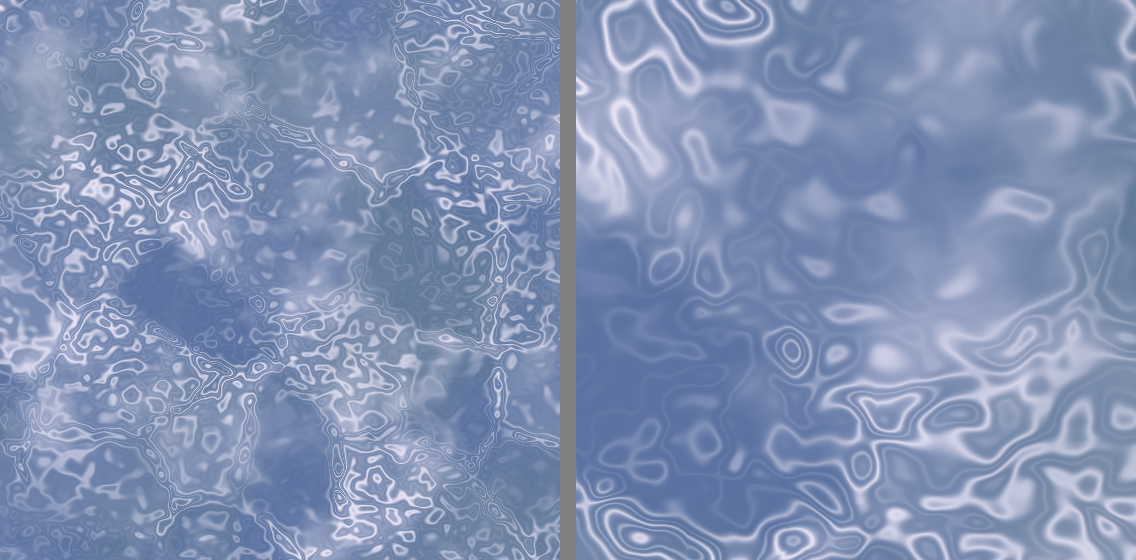
Left: the whole. Right: its middle third, enlarged.
Reproduce this texture procedurally as a three.js fragment shader.

```glsl
// Rippled blue ice: a warped cell pattern sets the cracks and the tone of each
// slab, while folded gradient noise draws the bright caustic blobs and rims.
// Close to the cracks the fold runs faster, which gives bundles of thin lines.
varying vec2 vUv;

vec2 hash2(vec2 p) {
  vec3 q = fract(p.xyx * vec3(0.1031, 0.1030, 0.0973));
  q += dot(q, q.yzx + 33.33);
  return fract((q.xx + q.yz) * q.zy);
}

float corner(vec2 cell, vec2 offset) {
  return dot(hash2(cell) * 2.0 - 1.0, offset);
}

// Gradient noise, roughly -0.8 to 0.8
float noise(vec2 p) {
  vec2 i = floor(p), f = fract(p);
  vec2 u = f * f * f * (f * (f * 6.0 - 15.0) + 10.0);
  vec2 x = vec2(1.0, 0.0), y = vec2(0.0, 1.0);
  float low = mix(corner(i, f), corner(i + x, f - x), u.x);
  float high = mix(corner(i + y, f - y), corner(i + 1.0, f - 1.0), u.x);
  return 1.6 * mix(low, high, u.y);
}

float fbm(vec2 p) {
  float sum = 0.0, amp = 1.0;
  for (int i = 0; i < 4; i++) {
    sum += amp * noise(p);
    p = mat2(0.8, 0.6, -0.6, 0.8) * p * 2.03 + 17.3;
    amp *= 0.5;
  }
  return sum;
}

// x: distance to the nearest cell border, yz: random pair of the cell
vec3 slabs(vec2 p) {
  vec2 i = floor(p), f = fract(p), nearest = vec2(0.0), home = vec2(0.0);
  float best = 9.0, border = 9.0;
  for (int y = -1; y <= 1; y++)
    for (int x = -1; x <= 1; x++) {
      vec2 g = vec2(float(x), float(y));
      vec2 r = g + hash2(i + g) - f;
      if (dot(r, r) < best) { best = dot(r, r); nearest = r; home = g; }
    }
  for (int y = -2; y <= 2; y++)
    for (int x = -2; x <= 2; x++) {
      vec2 g = home + vec2(float(x), float(y));
      vec2 r = g + hash2(i + g) - f;
      vec2 d = r - nearest;
      if (dot(d, d) > 0.0001)
        border = min(border, dot(0.5 * (r + nearest), normalize(d)));
    }
  return vec3(border, hash2(i + home + 71.0));
}

void main() {
  vec2 p = vUv + 3.0;

  // Bend the plane a little so that cracks and ripples wander
  vec2 bend = vec2(fbm(p * 5.0), fbm(p * 5.0 + 40.0));
  vec2 fine = vec2(noise(p * 26.0 + 9.0), noise(p * 26.0 + 60.0));
  vec3 slab = slabs((p + 0.014 * bend + 0.006 * fine) * 4.6);
  float edge = slab.x / 4.6;
  float inside = smoothstep(0.0, 0.02, edge);
  float tone = mix(0.4, slab.y, inside);
  float rough = mix(0.7, slab.z, inside);

  // Cracks fade in and out along their length
  float strength = smoothstep(-0.4, 0.3, noise(p * 5.5 + 25.0));
  float crack = strength * exp(-edge * edge / 0.00018);

  // Ripple height: broad swell, choppy detail and the crack ramp
  vec2 q = p + 0.018 * bend + 0.008 * fine;
  float chop = noise(q * vec2(23.0, 31.0)) + 0.5 * noise(q * vec2(45.0, 54.0) + 11.0);
  float calm = smoothstep(-0.5, 0.4, noise(p * 4.0 + 80.0) + rough - 0.5);
  float height = 0.6 * fbm(q * 5.0 + 33.0)
    + chop * mix(0.6, 1.25, calm)
    + crack * (1.4 + 0.5 * noise(q * 34.0 + 5.0));

  // Fold the height into bright blobs, thin rims and dark hollows
  float fold = 0.5 + 0.5 * cos(6.2832 * (height - 0.42));
  float rim = pow(0.5 + 0.5 * cos(12.5664 * height + 1.0), 4.0);
  float glint = smoothstep(-0.45, 0.5, noise(p * 4.5 + 120.0) + 0.6 * (tone - 0.45));
  float milk = smoothstep(-0.1, 0.9, fbm(p * 6.0 + 150.0) + 0.25 * chop);
  float light = -0.02 + 0.24 * tone + 0.33 * milk
    + pow(fold, 3.5) * (0.1 + 0.72 * glint * mix(0.6, 1.0, calm))
    + rim * (0.03 + 0.1 * calm + 0.3 * crack)
    + 0.05 * fbm(q * 11.0 + 200.0);

  // Roll off the highlights softly
  light = light - 0.25 * max(light - 0.55, 0.0);

  // Deep blue or grey-green ice up to pale lilac
  float grey = smoothstep(-0.3, 0.6, fbm(p * 2.5 + 90.0));
  vec3 deep = mix(vec3(0.36, 0.45, 0.63), vec3(0.385, 0.475, 0.60), grey);
  vec3 pale = vec3(0.89, 0.88, 0.95);
  gl_FragColor = vec4(mix(deep, pale, clamp(light, 0.0, 1.0)), 1.0);
}
```
